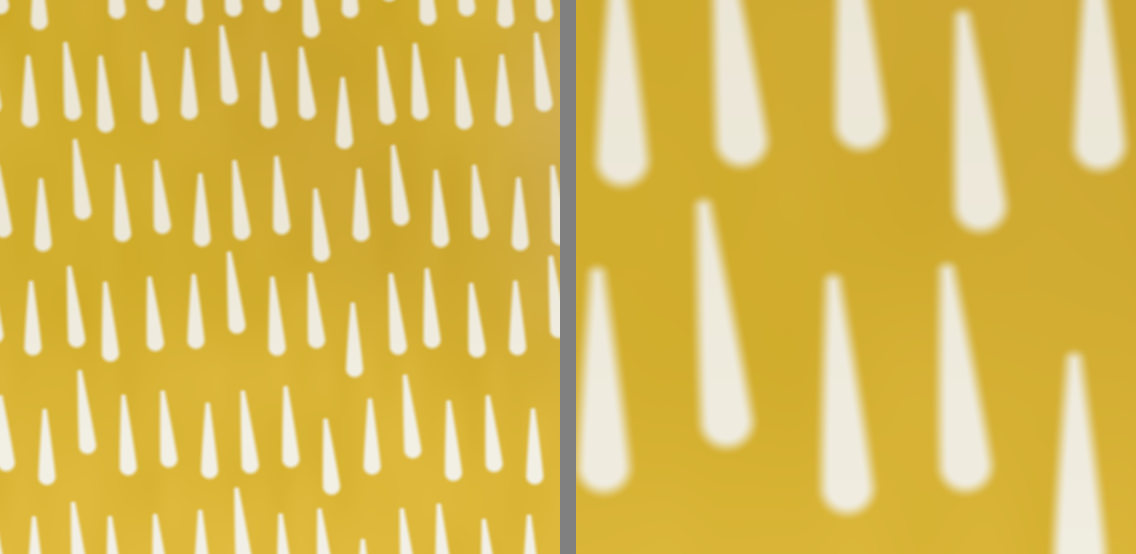
Left, the full canvas; right, a detail of the centre.
This pattern is drawn by a WebGL 2 fragment shader. Its source:

```glsl
#version 300 es
precision highp float;

uniform vec2 u_resolution;
out vec4 outColor;

const int ROWS = 6;
const float FOOT_RADIUS = 0.0152;
const float TIP_RADIUS = 0.0042;
const float EDGE_SOFTNESS = 0.0055;

const vec3 MUSTARD_TOP = vec3(0.815, 0.675, 0.170);
const vec3 MUSTARD_BOTTOM = vec3(0.865, 0.720, 0.225);
const vec3 OCHRE_FOLD = vec3(0.790, 0.640, 0.180);
const vec3 PALE_GLOW = vec3(0.825, 0.685, 0.340);
const vec3 CREAM_TOP = vec3(0.920, 0.900, 0.835);
const vec3 CREAM_BOTTOM = vec3(0.950, 0.940, 0.900);

// Repeating motif of eight strokes: drop, lean, length, sideways shift
const vec4 MOTIF[8] = vec4[8](
    vec4(0.0000, 0.0137, 0.1406, 0.0040),
    vec4(0.0390, 0.0085, 0.1354, 0.0040),
    vec4(0.0234, 0.0110, 0.1290, 0.0026),
    vec4(0.0443, 0.0033, 0.1276, -0.0013),
    vec4(0.0313, 0.0130, 0.1393, 0.0050),
    vec4(0.0208, 0.0091, 0.1367, -0.0065),
    vec4(0.0352, 0.0104, 0.1276, 0.0020),
    vec4(0.0286, 0.0039, 0.1276, 0.0026));

float hash(vec2 p) {
    vec3 q = fract(vec3(p.xyx) * 0.1031);
    q += dot(q, q.yzx + 33.33);
    return fract((q.x + q.y) * q.z);
}

float valueNoise(vec2 p) {
    vec2 cell = floor(p);
    vec2 f = fract(p);
    f = f * f * (3.0 - 2.0 * f);
    float low = mix(hash(cell), hash(cell + vec2(1, 0)), f.x);
    float high = mix(hash(cell + vec2(0, 1)), hash(cell + vec2(1, 1)), f.x);
    return mix(low, high, f.y);
}

// Distance to a stroke narrowing from foot to tip
float taperedStroke(vec2 p, vec2 foot, vec2 tip, float footRadius, float tipRadius) {
    vec2 axis = tip - foot;
    float t = clamp(dot(p - foot, axis) / dot(axis, axis), 0.0, 1.0);
    return length(p - foot - axis * t) - mix(footRadius, tipRadius, pow(t, 1.15));
}

// Distance to one brush mark of the staggered grid
float brushMark(vec2 p, int row, int col, vec2 rowStart, float pitch) {
    bool staggered = row % 2 == 1;
    vec4 mark = MOTIF[(col + (staggered ? 3 : 6) + 8) % 8];
    bool dropped = staggered ? col % 6 == 2 : col % 7 == 1;
    float jitter = 0.004 * (hash(vec2(col + 20, row + 7)) - 0.5);

    vec2 base = rowStart + float(col) * vec2(pitch, 0.0012);
    base.x += staggered ? mark.w : 0.0;
    base.y += mark.x + (dropped ? 0.031 : 0.0) + jitter;
    float markLength = mark.z * (1.0 + 0.02 * float(row - 1));

    vec2 foot = base - vec2(0.0, FOOT_RADIUS);
    vec2 tip = base - vec2(mark.y, markLength - TIP_RADIUS);
    return taperedStroke(p, foot, tip, FOOT_RADIUS, TIP_RADIUS);
}

// Nearest mark over all rows and the adjacent columns
float brushMarks(vec2 p) {
    float nearest = 1.0;
    for (int row = 0; row < ROWS; row++) {
        float r = float(row);
        float stagger = float(row % 2);
        float pitch = 0.0694 + 0.0008 * r;
        vec2 rowStart = vec2(0.0008 + 0.0026 * r + 0.0515 * stagger,
                             -0.0091 + 0.1947 * r + 0.00228 * r * r - 0.0059 * stagger);
        int middle = int(floor((p.x - rowStart.x) / pitch + 0.5));
        for (int k = -1; k <= 1; k++) {
            nearest = min(nearest, brushMark(p, row, middle + k, rowStart, pitch));
        }
    }
    return nearest;
}

// Dyed cloth with a soft fold, a pale side and faint vertical streaks
vec3 cloth(vec2 p) {
    vec3 color = mix(MUSTARD_TOP, MUSTARD_BOTTOM, smoothstep(0.3, 0.95, p.y));
    float fold = (p.x - 0.42 - 0.6 * p.y) / 0.24;
    color = mix(color, OCHRE_FOLD, 0.8 * exp(-fold * fold) * smoothstep(0.75, 0.3, p.y));
    float glow = length((p - vec2(1.02, 0.25)) / vec2(0.14, 0.32));
    color = mix(color, PALE_GLOW, 0.75 * exp(-glow * glow));
    float mottling = valueNoise(p * vec2(26.0, 9.0)) + valueNoise(p * vec2(7.0, 6.0)) - 1.0;
    return color + mottling * vec3(0.018, 0.018, 0.03);
}

void main() {
    // Width is one unit; y runs downward from the top edge
    vec2 p = vec2(gl_FragCoord.x, u_resolution.y - gl_FragCoord.y) / u_resolution.x;
    float softness = max(EDGE_SOFTNESS, 1.0 / u_resolution.x);
    float paint = 1.0 - smoothstep(-softness, softness, brushMarks(p));
    vec3 cream = mix(CREAM_TOP, CREAM_BOTTOM, smoothstep(0.2, 0.9, p.y));
    outColor = vec4(mix(cloth(p), cream, paint), 1.0);
}
```
